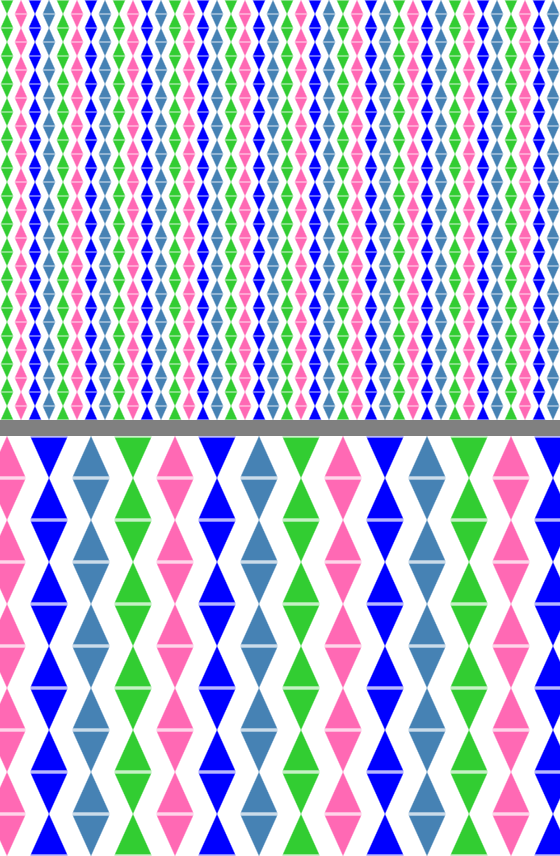
Top, the full canvas; bottom, a detail of the centre.
Write a Shadertoy shader that draws this pattern.

```glsl
// Vertical chains of tip-to-tip diamonds on white, in four cycling colours.
// Each diamond is an exact distance function inside a repeated cell; odd
// columns shift by half a row, and a pale line splits each one at its waist.

const float REPEATS_ACROSS = 10.0;  // groups of four columns
const float ROWS = 15.0;            // diamonds per column
const float COLUMNS_PER_REPEAT = 4.0;
const float HALF_WIDTH = 0.45;      // in column widths
const float HALF_HEIGHT = 1.0;      // in column widths; a row is two tall
const float LINE_HALF = 0.042;      // half thickness of the waist line
const float LINE_PALENESS = 0.72;   // how far the line fades to the ground
const float SOFTNESS = 1.3;         // edge blur in pixels

const vec3 GROUND = vec3(1.0);
const vec3 GREEN = vec3(0.196, 0.804, 0.196);
const vec3 PINK = vec3(1.0, 0.412, 0.706);
const vec3 BLUE = vec3(0.0, 0.0, 1.0);
const vec3 STEEL = vec3(0.275, 0.51, 0.706);

vec3 columnColour(float index) {
    if (index < 0.5) return GREEN;
    if (index < 1.5) return PINK;
    if (index < 2.5) return BLUE;
    return STEEL;
}

// Signed distance to the slanted sides of a diamond
float diamond(vec2 p, vec2 halfSize) {
    vec2 slope = 1.0 / halfSize;
    return (dot(abs(p), slope) - 1.0) / length(slope);
}

float coverage(float d, float blur) {
    return clamp(0.5 - d / blur, 0.0, 1.0);
}

void mainImage(out vec4 fragColor, in vec2 fragCoord) {
    float columns = REPEATS_ACROSS * COLUMNS_PER_REPEAT;
    vec2 grid = fragCoord / iResolution.xy * vec2(columns, ROWS);
    float blur = SOFTNESS * columns / iResolution.x;

    // Cell: column index, half-row stagger, centred local position
    float column = floor(grid.x);
    float stagger = 0.5 * mod(column, 2.0);
    vec2 cell = vec2(fract(grid.x) - 0.5,
                     fract(grid.y + stagger + 0.5) - 0.5);
    cell.y *= 2.0 * HALF_HEIGHT;

    // Diamond and its pale waist line
    vec3 ink = columnColour(mod(column, COLUMNS_PER_REPEAT));
    float line = coverage(abs(cell.y) - LINE_HALF, blur);
    ink = mix(ink, GROUND, LINE_PALENESS * line);
    float body = coverage(diamond(cell, vec2(HALF_WIDTH, HALF_HEIGHT)), blur);

    fragColor = vec4(mix(GROUND, ink, body), 1.0);
}
```
